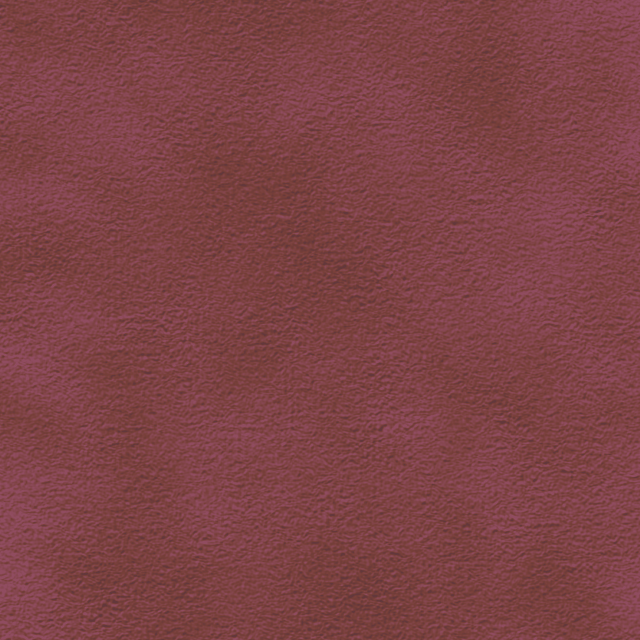
This texture is drawn by a WebGL 1 fragment shader. Its source:

```glsl
precision highp float;
// Rose-brown suede: soft clouds and edge folds set the broad tone, and a
// finely wrinkled nap, lit from above, adds the grain. The summed tone
// then runs through a shadow - brown - rose colour ramp.

#define CLOUD_SCALE 3.4
#define CLOUD_GAIN 1.15
#define FOLD_GAIN 1.4
#define BAND_GAIN 0.7
#define NAP_SCALE vec2(76.0, 118.0)
#define NAP_WARP 0.006
#define LIGHT_STEP vec2(-0.0010, 0.0024)
#define RELIEF_GAIN 2.45
#define CREASE_GAIN 1.7
#define SPECKLE_GAIN 1.7

uniform vec2 u_resolution;

const vec3 SHADOW = vec3(0.415, 0.228, 0.228);
const vec3 BROWN = vec3(0.468, 0.248, 0.222);
const vec3 ROSE = vec3(0.552, 0.291, 0.357);

vec2 gradientAt(vec2 cell) {
  float turn = fract(sin(dot(cell, vec2(127.1, 311.7))) * 43758.5);
  return vec2(cos(6.2832 * turn), sin(6.2832 * turn));
}

// Gradient noise, about -0.7 to 0.7.
float noise(vec2 p) {
  vec2 cell = floor(p);
  vec2 f = p - cell;
  vec2 blend = f * f * f * (f * (f * 6.0 - 15.0) + 10.0);
  vec2 x = vec2(1.0, 0.0);
  vec2 y = vec2(0.0, 1.0);
  float low = mix(dot(gradientAt(cell), f),
                  dot(gradientAt(cell + x), f - x), blend.x);
  float high = mix(dot(gradientAt(cell + y), f - y),
                   dot(gradientAt(cell + 1.0), f - 1.0), blend.x);
  return mix(low, high, blend.y);
}

// Broad blotches with softer detail at each octave.
float clouds(vec2 p) {
  float sum = 0.0;
  float weight = 1.0;
  for (int i = 0; i < 5; i++) {
    sum += weight * noise(p);
    p = mat2(1.6, 1.2, -1.2, 1.6) * p + 7.3;
    weight *= 0.66;
  }
  return sum;
}

// Height of the nap: short wrinkles, wider than they are tall.
float napHeight(vec2 p) {
  vec2 q = p * NAP_SCALE;
  return noise(q) + 0.85 * noise(q * vec2(2.2, 1.9) + 31.7);
}

// Diagonal folds at the side edges and faint upright bands at the right.
float folds(vec2 p) {
  float edge = 1.0 - smoothstep(0.0, 0.26, p.x)
             + 0.7 * smoothstep(0.88, 1.0, p.x);
  float fold = noise(vec2(p.x * 2.5, (p.y + 0.4 * p.x) * 11.0) + 4.6);
  float band = noise(vec2(p.x * 10.0, p.y * 1.3) + 12.4);
  return FOLD_GAIN * edge * fold
       + BAND_GAIN * smoothstep(0.45, 0.8, p.x) * band;
}

// Light on the nap, with the steepest shaded sides deepened to creases.
float relief(vec2 p) {
  vec2 warp = vec2(noise(p * 39.0 + 2.7), noise(p * 35.0 + 18.3));
  vec2 q = p + NAP_WARP * warp;
  float slope = napHeight(q) - napHeight(q + LIGHT_STEP);
  float strength = 1.0 + 0.5 * noise(p * 9.0 + 5.1);
  float crease = max(-slope - 0.36, 0.0);
  return strength * (RELIEF_GAIN * slope - CREASE_GAIN * crease);
}

void main() {
  vec2 p = gl_FragCoord.xy / u_resolution.y;

  // Browner middle, rosier sides.
  float side = p.x * u_resolution.y / u_resolution.x - 0.45;
  float tone = 2.6 * side * side - 0.14;

  tone += CLOUD_GAIN * clouds(p * vec2(1.0, 1.15) * CLOUD_SCALE + 9.2);
  tone += folds(p);
  tone += relief(p);
  tone += SPECKLE_GAIN * noise(p * vec2(195.0, 225.0) + 3.4);

  // Tone in standard deviations about the mean, mapped to colour.
  vec3 color = mix(SHADOW, BROWN, clamp((tone + 2.0) / 1.3, -0.5, 1.0));
  color = mix(color, ROSE, clamp((tone + 0.7) / 2.3, 0.0, 1.15));
  gl_FragColor = vec4(color, 1.0);
}
```
